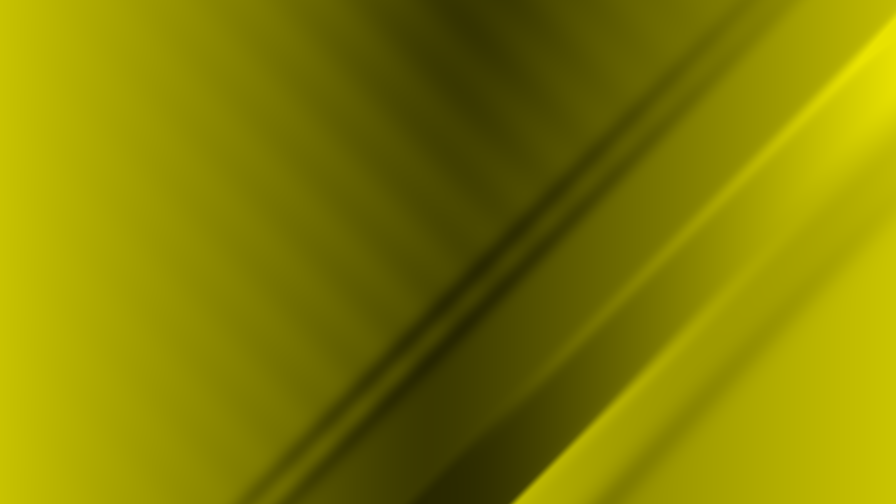
A WebGL 1 fragment shader for this background:

```glsl
precision highp float;
// Draws a yellow backdrop of soft diagonal panels with dark grooves and lit edges.

uniform vec2 u_resolution;

const vec3 YELLOW = vec3(1.0, 0.974, 0.0);

// Positions of the panel boundaries, measured as x - y in canvas heights.
const float GROOVE_UPPER = 0.486;
const float GROOVE_LOWER = 0.570;
const float EDGE_MIDDLE = 0.815;
const float EDGE_LOWER = 1.016;
const float FOLD = 1.195;

float bell(float offset, float width) {
    float q = offset / width;
    return exp(-q * q);
}

float softAbs(float v, float radius) {
    return sqrt(v * v + radius * radius);
}

float softStep(float offset, float width) {
    return smoothstep(-width, width, offset);
}

// Broad backdrop: a dark valley with faint crossing streaks.
float backdropTone(vec2 p) {
    float dx = p.x - 0.94;
    float slope = mix(0.58, 0.50, softStep(dx, 0.2));
    float tone = 0.235 + slope * softAbs(dx, 0.09);
    tone -= 0.07 * bell(dx + 0.04, 0.25) * smoothstep(0.5, 1.0, p.y);
    float streak = cos((p.x + p.y) * 6.28318 / 0.15);
    return tone + 0.011 * streak * bell(p.x - 0.85, 0.5);
}

float upperPanelTone(float x) {
    return 0.195 + 0.6 * softAbs(x - 0.85, 0.06);
}

// Steep ramp from near black to the brightest yellow.
float middlePanelTone(float x) {
    float dx = x - 0.95;
    float rise = 0.5 * (dx + softAbs(dx, 0.1));
    return min(0.14 + 0.92 * rise, 0.9);
}

float lowerPanelTone(float x) {
    float dx = x - 1.38;
    return 0.62 + 0.8 * dx * dx;
}

float cornerTone(float x) {
    return 0.60 + 0.40 * (x - 1.3);
}

// Darkening factor of a groove, strongest near the canvas centre.
float groove(float offset, float x) {
    return 1.0 - 0.42 * bell(offset, 0.030) * bell(x - 0.86, 0.5);
}

void main() {
    vec2 p = gl_FragCoord.xy / u_resolution.y;
    float d = p.x - p.y;

    // Panels, layered from upper left to lower right.
    float tone = backdropTone(p);
    tone = mix(tone, upperPanelTone(p.x), softStep(d - GROOVE_LOWER, 0.05));
    tone = mix(tone, middlePanelTone(p.x), softStep(d - EDGE_MIDDLE, 0.022));
    float blur = mix(0.012, 0.07, smoothstep(1.1, 1.75, p.x));
    tone = mix(tone, lowerPanelTone(p.x), softStep(d - EDGE_LOWER, blur));
    tone = mix(tone, cornerTone(p.x), softStep(d - FOLD, 0.04));

    // Grooves and the shaded fold.
    tone *= groove(d - GROOVE_UPPER, p.x) * groove(d - GROOVE_LOWER, p.x);
    float foldFade = mix(0.10, 0.03, smoothstep(1.2, 1.8, p.x));
    tone -= foldFade * bell(d - FOLD, 0.045);

    // Lit crests along the panel edges.
    float middleLit = smoothstep(0.88, 1.15, p.x);
    tone += 0.09 * middleLit * bell(d - EDGE_MIDDLE - 0.008, 0.022);
    float lowerLit = bell(p.x - 1.28, 0.25);
    tone += 0.07 * lowerLit * bell(d - EDGE_LOWER - 0.01, 0.025);

    gl_FragColor = vec4(YELLOW * clamp(tone, 0.0, 0.91), 1.0);
}
```
